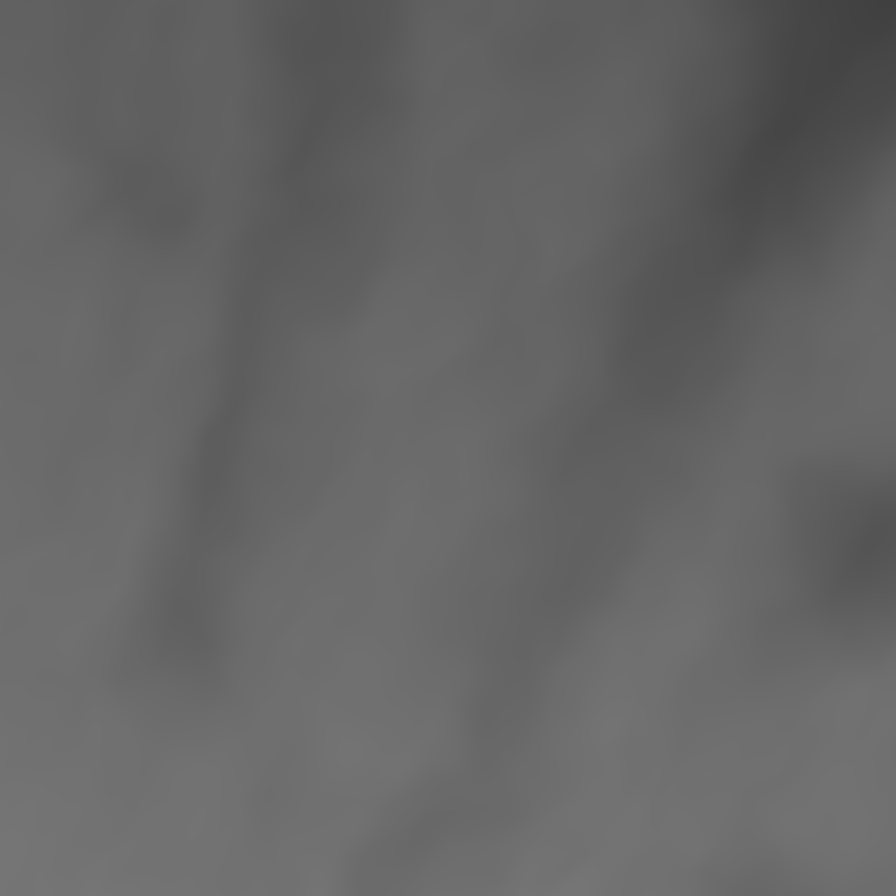
Write a three.js fragment shader that draws this texture.

```glsl
// Soft grey smoke: blurred dark diagonal wisps over a pale-to-dark vertical gradient.
varying vec2 vUv;

const float BASE_GREY = 0.459;
const vec2 BASE_FALLOFF = vec2(0.010, 0.075);

// Pseudo-random unit vector for a lattice cell
vec2 cellGradient(vec2 cell) {
  float angle = 6.2832 * fract(sin(dot(cell, vec2(127.1, 311.7))) * 43758.55);
  return vec2(cos(angle), sin(angle));
}

// Gradient noise, roughly -0.7 to 0.7
float gradientNoise(vec2 p) {
  vec2 cell = floor(p);
  vec2 f = fract(p);
  vec2 blend = f * f * f * (f * (f * 6.0 - 15.0) + 10.0);
  vec2 right = vec2(1.0, 0.0);
  vec2 up = vec2(0.0, 1.0);
  float bottom = mix(dot(cellGradient(cell), f),
                     dot(cellGradient(cell + right), f - right), blend.x);
  float top = mix(dot(cellGradient(cell + up), f - up),
                  dot(cellGradient(cell + 1.0), f - 1.0), blend.x);
  return mix(bottom, top, blend.y);
}

// Layered noise, each octave finer and fainter
float cloudNoise(vec2 p, float gain) {
  float sum = 0.0;
  float amplitude = 1.0;
  for (int octave = 0; octave < 3; octave++) {
    sum += amplitude * gradientNoise(p);
    p = mat2(1.6, 1.2, -1.2, 1.6) * p + 7.3;
    amplitude *= gain;
  }
  return sum;
}

float softFalloff(float d) {
  return exp(-d * d);
}

// Leaning band that crosses the bottom edge at foot
float wisp(vec2 p, float foot, float lean, float width) {
  return softFalloff((p.x - foot - lean * p.y) / width);
}

// Blurred elliptical patch
float patchShade(vec2 p, vec2 center, vec2 radius) {
  return softFalloff(length((p - center) / radius));
}

void main() {
  // Bend the domain so the wisps wander
  vec2 warp = vec2(cloudNoise(vUv * 4.5 + 3.1, 0.5),
                   cloudNoise(vUv * 4.5 + 19.7, 0.5));
  vec2 p = vUv + 0.055 * warp;
  float height = clamp(p.y, 0.0, 1.0);

  float grey = BASE_GREY - dot(BASE_FALLOFF, vUv);

  // Main wisp widens and deepens towards the upper right
  float mainWidth = mix(0.065, 0.15, height * height);
  grey -= mix(0.030, 0.130, height * height) * wisp(p, 0.44, 0.52, mainWidth);

  // Fainter wisp on the left, fading out near the bottom
  grey -= 0.050 * smoothstep(0.05, 0.45, height) * wisp(p, 0.12, 0.28, 0.075);

  // Separate shadows
  grey -= 0.085 * patchShade(p, vec2(0.97, 0.38), vec2(0.12, 0.10));
  grey -= 0.040 * patchShade(p, vec2(0.15, 0.82), vec2(0.09, 0.09));
  grey -= 0.035 * patchShade(p, vec2(0.24, 0.26), vec2(0.07, 0.08));
  grey -= 0.040 * patchShade(p, vec2(0.87, 0.00), vec2(0.10, 0.04));

  // Gentle mottling, stretched along the wisps
  vec2 grain = vec2(p.x - 0.35 * p.y, 0.65 * p.y);
  grey += 0.020 * cloudNoise(grain * 8.0 + 41.3, 0.5);

  gl_FragColor = vec4(vec3(grey), 1.0);
}
```
